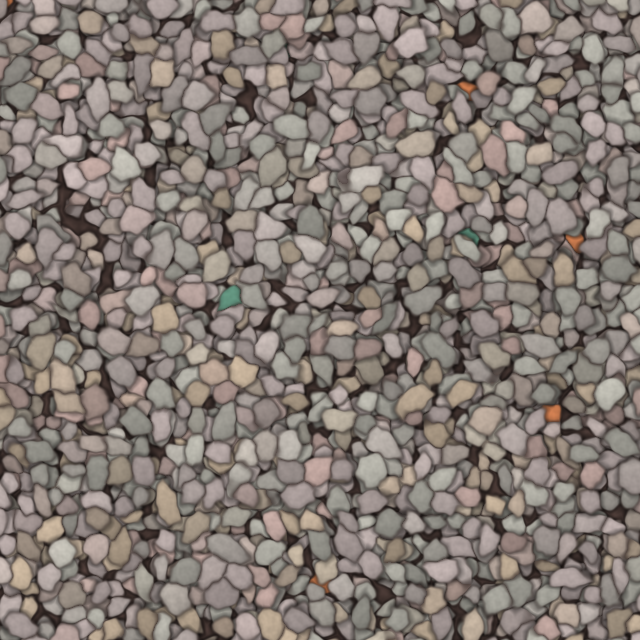
A three.js fragment shader for this texture:

```glsl
// Gravel seen from above: three stacked layers of rounded, faceted pebbles.
// Each layer scatters stones on a jittered grid; a smooth maximum of facet
// planes shapes them, and soft seams and contact shadows separate them.

#define GRID 28.0         // stones across the canvas
#define JITTER 0.62       // scatter of a stone within its cell
#define FACETS 6          // flat sides per stone
#define ROUNDING 14.0     // higher gives sharper corners
#define STRETCH 0.38      // greatest elongation
#define EDGE 0.13         // softness of outlines, in cells
#define SHADOW 0.20       // reach of contact shadows, in cells
#define GRAIN 0.07        // mottling on the stones
#define ACCENTS 0.006     // share of vividly coloured stones
#define SOIL vec3(0.215, 0.168, 0.155)

varying vec2 vUv;

const float TAU = 6.2831853;

vec3 hash3(vec2 p) {
  vec3 q = fract(p.xyx * vec3(0.1031, 0.1030, 0.0973));
  q += dot(q, q.yxz + 33.33);
  return fract((q.xxy + q.yzz) * q.zyx);
}

float cornerSlope(vec2 cell, vec2 offset) {
  float angle = TAU * hash3(cell).x;
  return dot(vec2(cos(angle), sin(angle)), offset);
}

float gradientNoise(vec2 p) {
  vec2 i = floor(p), f = fract(p);
  vec2 u = f * f * f * (f * (f * 6.0 - 15.0) + 10.0);
  vec2 e = vec2(1.0, 0.0);
  float low = mix(cornerSlope(i, f), cornerSlope(i + e, f - e), u.x);
  float high = mix(cornerSlope(i + e.yx, f - e.yx), cornerSlope(i + 1.0, f - 1.0), u.x);
  return mix(low, high, u.y);
}

// Approximate signed distance to one stone, negative inside
float stoneDistance(vec2 p, vec2 id) {
  vec3 h = hash3(id + 17.3);
  float c = cos(h.x * TAU), s = sin(h.x * TAU);
  float stretch = 1.0 + STRETCH * h.y;
  vec2 q = vec2(c * p.x + s * p.y, c * p.y - s * p.x) * vec2(1.0 / stretch, stretch);
  float radius = mix(0.43, 0.68, h.z);
  float total = 0.0;
  for (int k = 0; k < FACETS; k++) {
    vec3 facet = hash3(id + float(k) * 7.1 + 3.7);
    float a = (float(k) + 0.7 * facet.x) * TAU / float(FACETS);
    float reach = radius * (0.82 + 0.32 * facet.y);
    total += exp(ROUNDING * (dot(q, vec2(cos(a), sin(a))) - reach));
  }
  return log(total) / ROUNDING;
}

// Mauve, sage, tan and rose greys, drifting slowly over the canvas
vec3 stoneColor(vec2 id, vec2 uv) {
  vec3 h = hash3(id + 41.9), rare = hash3(id + 83.2);
  float drift = 0.45 * gradientNoise(uv * 3.0 + 5.0) + 0.2 * (uv.x - 0.5);
  vec3 tint = mix(vec3(1.05, 0.97, 0.955), vec3(1.005, 0.995, 0.94),
                  smoothstep(0.25, 0.8, h.y + drift));
  tint = mix(tint, vec3(1.09, 0.98, 0.85), smoothstep(0.6, 1.0, h.z + 0.12 * (0.5 - uv.y)));
  tint = mix(tint, vec3(1.09, 0.94, 0.90), smoothstep(0.83, 0.97, rare.y));
  vec3 color = tint * mix(0.545, 0.745, h.x);
  vec3 vivid = mix(vec3(0.82, 0.50, 0.32), vec3(0.38, 0.57, 0.49), step(0.72, rare.z));
  return mix(color, vivid, step(1.0 - ACCENTS, rare.x));
}

// One scattered layer: shaded colour in rgb, distance to nearest stone in a
vec4 stoneLayer(vec2 p, vec2 uv, float seed, float density) {
  vec2 cell = floor(p), nearestId = cell, nearestOffset = vec2(0.0);
  float nearest = 9.0, second = 9.0;
  for (int y = -1; y <= 1; y++) {
    for (int x = -1; x <= 1; x++) {
      vec2 site = cell + vec2(float(x), float(y));
      vec2 id = site + seed;
      vec3 h = hash3(id);
      if (h.z > density) continue;
      vec2 offset = p - site - 0.5 - JITTER * (h.xy - 0.5);
      float d = stoneDistance(offset, id);
      if (d < nearest) {
        second = nearest;
        nearest = d;
        nearestId = id;
        nearestOffset = offset;
      } else {
        second = min(second, d);
      }
    }
  }
  float margin = min(-nearest, 0.6 * (second - nearest));
  float light = 0.87 + 0.13 * smoothstep(0.0, 0.26, margin);
  light += 0.09 * dot(nearestOffset, vec2(-0.4, 0.9));
  vec3 color = stoneColor(nearestId, uv) * light;
  vec3 crevice = mix(SOIL, color, 0.22);
  return vec4(mix(crevice, color, smoothstep(-0.05, EDGE, margin)), nearest);
}

void main() {
  // Mottled soil shows through the gaps
  vec3 color = SOIL * (1.2 + 0.5 * gradientNoise(vUv * 60.0));
  vec2 wobble = vec2(gradientNoise(vUv * 55.0), gradientNoise(vUv * 55.0 + 31.0)) * 0.14;

  // Pile the layers from the bottom up, each shading what lies below
  for (int i = 0; i < 3; i++) {
    float level = float(i);
    vec2 p = vUv * GRID * (1.1 - 0.09 * level) + wobble + level * 0.37;
    vec4 stones = stoneLayer(p, vUv, 60.0 + level * 97.0, 1.0 - 0.23 * level);
    color *= mix(0.66, 1.0, smoothstep(-0.02, SHADOW, stones.a));
    color = mix(color, stones.rgb * (0.94 + 0.03 * level), smoothstep(0.05, -EDGE * 0.7, stones.a));
  }

  // Fine mottling and broad light variation
  float mottle = gradientNoise(vUv * 95.0) + 0.5 * gradientNoise(vUv * 190.0);
  color *= 1.0 + GRAIN * mottle + 0.10 * gradientNoise(vUv * 5.0);
  gl_FragColor = vec4(color, 1.0);
}
```
